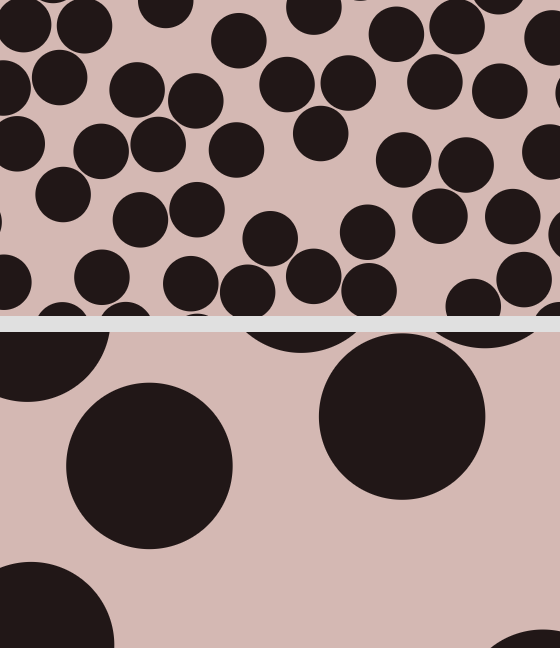
Top: the whole. Bottom: its middle third, enlarged.
Reproduce this pattern procedurally as a WebGL 2 fragment shader.

```glsl
#version 300 es
precision highp float;
precision highp int;

uniform vec2 u_resolution;
out vec4 fragColor;

const int SIDE = 11;
const float RADIUS = 0.0878;
vec2 centers[SIDE * SIDE];

// Integer hash: two values in 0..1 for each cell
vec2 hash2(ivec2 cell) {
    uvec2 v = uvec2(cell + 37) * 1664525u + 1013904223u;
    v.x += v.y * 1664525u;
    v.y += v.x * 1664525u;
    v ^= v >> 16u;
    v.x += v.y * 1664525u;
    v.y += v.x * 1664525u;
    v ^= v >> 16u;
    return vec2(v & 65535u) / 65535.0;
}

// Staggered grid point, moved at random within a small circle
vec2 scatteredCenter(ivec2 cell) {
    vec2 rnd = hash2(cell);
    float angle = 6.2832 * rnd.x;
    vec2 shift = 0.09 * sqrt(rnd.y) * vec2(cos(angle), sin(angle));
    vec2 stagger = vec2(0.25 + 0.5 * float(cell.y & 1), 0.5);
    return (vec2(cell) + stagger) * vec2(0.2354, 0.2039) + shift;
}

// Push a disc away from the neighbours it overlaps
vec2 pushedApart(int x, int y) {
    vec2 center = centers[(y + 1) * SIDE + x + 1];
    vec2 moved = center;
    for (int k = 0; k < 9; k++) {
        vec2 away = center - centers[(y + k / 3) * SIDE + x + k % 3];
        float gap = length(away);
        moved += 0.5 * max(0.182 - gap, 0.0) * away / max(gap, 1e-4);
    }
    return moved;
}

void main() {
    vec2 p = gl_FragCoord.xy / u_resolution.y;
    ivec2 home = ivec2(floor(p / vec2(0.2354, 0.2039)));

    for (int i = 0; i < SIDE * SIDE; i++) {
        centers[i] = scatteredCenter(home + ivec2(i % SIDE, i / SIDE) - SIDE / 2);
    }

    // Each pass drops the outer ring and stores results one cell down and left
    for (int size = SIDE - 2; size >= 3; size -= 2) {
        for (int y = 0; y < size; y++) {
            for (int x = 0; x < size; x++) {
                centers[y * SIDE + x] = pushedApart(x, y);
            }
        }
    }

    // Distance to the nearest disc
    float edge = 1.0;
    for (int k = 0; k < 9; k++) {
        edge = min(edge, distance(p, centers[k / 3 * SIDE + k % 3]) - RADIUS);
    }

    vec3 ink = vec3(0.13, 0.09, 0.09);
    vec3 blush = vec3(0.83, 0.72, 0.70);
    float outside = clamp(edge * u_resolution.y + 0.5, 0.0, 1.0);
    fragColor = vec4(mix(ink, blush, outside), 1.0);
}
```
